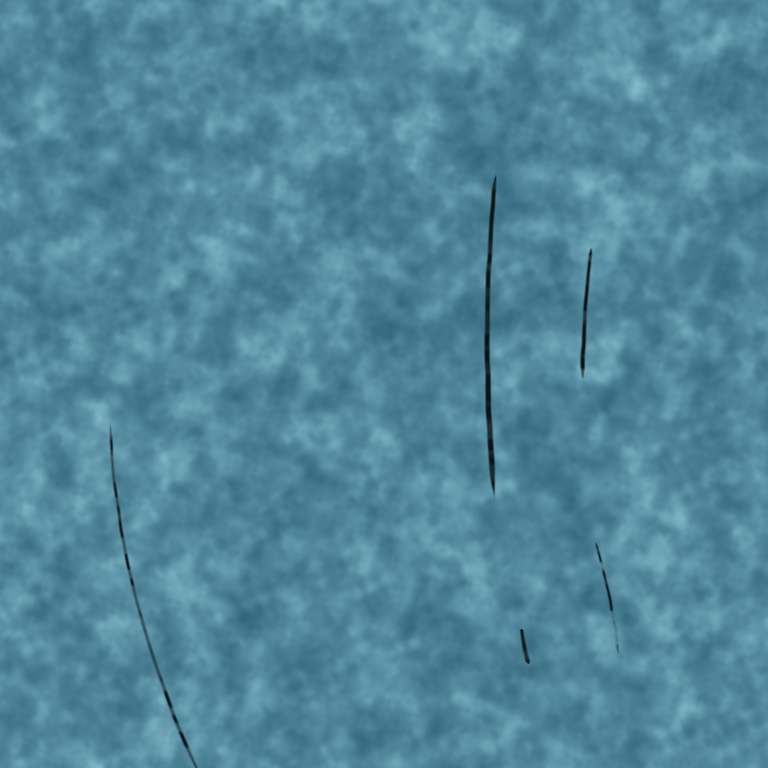
A Shadertoy shader for this texture:

```glsl
// Mottled teal-blue felted surface with a few thin, dark, near-vertical cracks.
#define MEAN_COLOR vec3(0.319, 0.528, 0.606)
#define TONE_RANGE vec3(0.205, 0.215, 0.200)
#define CRACK_COLOR vec3(0.025, 0.045, 0.055)
#define BASE_SCALE 6.0
#define OCTAVE_STEP 2.2
#define MAIN_OCTAVE 2.3
#define TONE_SKEW 0.3
#define BREAK_SCALE 95.0
#define CRACK_SOFTNESS 0.0011

const int CRACK_COUNT = 5;

// Crack ends: top x, top y, bottom x, bottom y
const vec4 CRACK_ENDS[CRACK_COUNT] = vec4[](
    vec4(0.646, 0.778, 0.645, 0.342),
    vec4(0.770, 0.679, 0.759, 0.503),
    vec4(0.143, 0.454, 0.270, -0.03),
    vec4(0.776, 0.295, 0.806, 0.145),
    vec4(0.679, 0.182, 0.689, 0.134));

// Crack shape: sideways bend, half width, solidity
const vec3 CRACK_SHAPE[CRACK_COUNT] = vec3[](
    vec3(-0.011, 0.0034, 0.80),
    vec3(-0.003, 0.0025, 0.65),
    vec3(-0.027, 0.0021, 0.50),
    vec3(0.003, 0.0017, 0.15),
    vec3(-0.001, 0.0025, 0.70));

float hash(vec2 p) {
    vec3 q = fract(p.xyx * 0.1031);
    q += dot(q, q.yzx + 33.33);
    return fract((q.x + q.y) * q.z);
}

float valueNoise(vec2 p) {
    vec2 cell = floor(p);
    vec2 f = fract(p);
    f = f * f * (3.0 - 2.0 * f);
    float low = mix(hash(cell), hash(cell + vec2(1, 0)), f.x);
    float high = mix(hash(cell + vec2(0, 1)), hash(cell + vec2(1, 1)), f.x);
    return mix(low, high, f.y);
}

// Zero-centred mottling, strongest in the middle octaves
float mottle(vec2 p) {
    const mat2 turn = mat2(0.8, 0.6, -0.6, 0.8);
    float sum = 0.0, power = 0.0;
    p *= BASE_SCALE;
    for (int i = 0; i < 5; i++) {
        float offset = float(i) - MAIN_OCTAVE;
        float weight = exp(-offset * offset / 2.5);
        sum += weight * (valueNoise(p + 40.0) - 0.5);
        power += weight * weight;
        p = turn * p * OCTAVE_STEP + 17.3;
    }
    return sum * inversesqrt(power);
}

// Coverage of one bent, tapered and partly broken crack
float crack(vec2 p, vec4 ends, vec3 shape, float seed) {
    float t = (p.y - ends.y) / (ends.w - ends.y);
    float along = clamp(t, 0.0, 1.0);
    float center = mix(ends.x, ends.z, along) + shape.x * 4.0 * along * (1.0 - along);
    center += 0.0012 * (valueNoise(vec2(p.y * 45.0 + 9.0, seed)) - 0.5);
    float slope = (ends.z - ends.x + shape.x * 4.0 * (1.0 - 2.0 * along)) / (ends.w - ends.y);
    float d = abs(p.x - center) * inversesqrt(1.0 + slope * slope);

    float taper = smoothstep(0.0, 0.06, t) * (1.0 - smoothstep(0.88, 1.0, t));
    float width = shape.y * taper * mix(0.7, 1.1, along);
    float blur = CRACK_SOFTNESS + 0.6 / iResolution.y;
    float line = 1.0 - smoothstep(width - blur, width + blur, d);

    float grain = valueNoise(vec2(p.y * BREAK_SCALE + 20.0, seed * 7.0));
    float ink = mix(smoothstep(0.2, 0.7, grain), 1.0, shape.z);
    return line * ink * smoothstep(0.0, 0.3, taper);
}

void mainImage(out vec4 fragColor, in vec2 fragCoord) {
    vec2 p = fragCoord / iResolution.xy;

    // Felted ground
    float tone = mottle(p);
    tone += TONE_SKEW * (tone * tone - 0.044);
    vec3 color = MEAN_COLOR + TONE_RANGE * tone;

    // Cracks
    float dark = 0.0;
    for (int i = 0; i < CRACK_COUNT; i++) {
        dark = max(dark, crack(p, CRACK_ENDS[i], CRACK_SHAPE[i], float(i) + 3.0));
    }
    color = mix(color, CRACK_COLOR, dark * 0.95);

    fragColor = vec4(clamp(color, 0.0, 1.0), 1.0);
}
```
